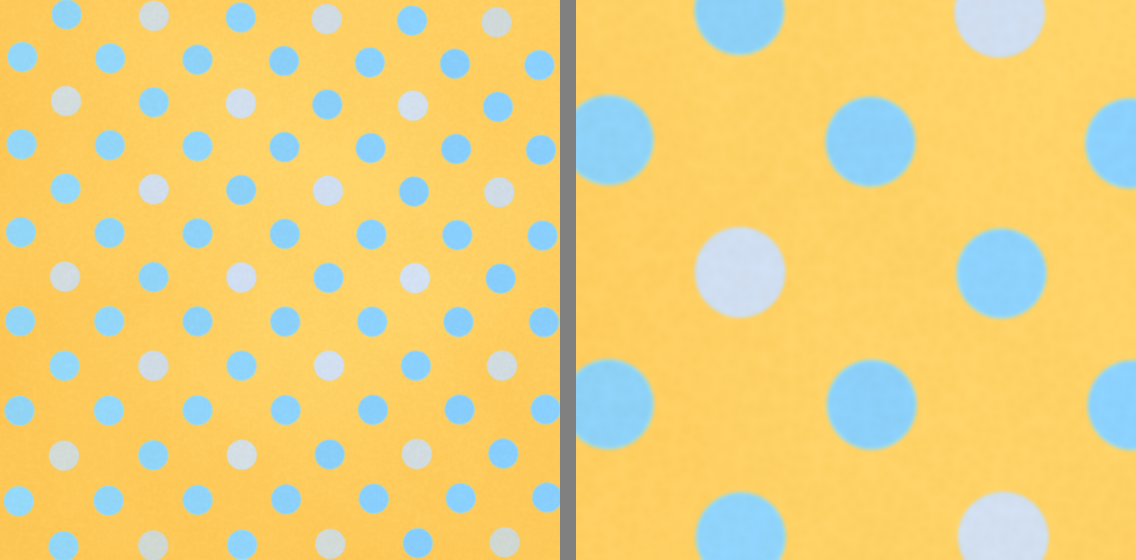
Left, the full canvas; right, a detail of the centre.
This pattern is drawn by a three.js fragment shader. Its source:

```glsl
// Staggered pale blue and white polka dots on softly mottled yellow paper.
varying vec2 vUv;

const float DOT_RADIUS = 0.0270;
const float EDGE_SOFTNESS = 0.0020;
const vec2 LATTICE_ORIGIN = vec2(0.4310, 0.5046);
const vec2 LATTICE_STEP = vec2(0.0781, 0.07845);

const vec3 PAPER_LIGHT = vec3(1.00, 0.835, 0.415);
const vec3 PAPER_DEEP = vec3(0.99, 0.765, 0.310);
const vec3 BLUE_LEFT = vec3(0.575, 0.840, 0.970);
const vec3 BLUE_RIGHT = vec3(0.535, 0.810, 0.995);
const vec3 WHITE_COOL = vec3(0.820, 0.875, 0.950);
const vec3 WHITE_WARM = vec3(0.825, 0.855, 0.835);
const vec3 RIM_TINT = vec3(0.700, 0.890, 0.800);

vec2 hash2(vec2 p) {
  vec2 q = vec2(dot(p, vec2(127.1, 311.7)), dot(p, vec2(269.5, 183.3)));
  return fract(sin(q) * 43758.5);
}

// Distance to the nearest jittered cell point.
float cellular(vec2 p) {
  vec2 cell = floor(p);
  float nearest = 2.0;
  for (int y = -1; y <= 1; y++) {
    for (int x = -1; x <= 1; x++) {
      vec2 c = cell + vec2(float(x), float(y));
      nearest = min(nearest, length(c + hash2(c) - p));
    }
  }
  return nearest;
}

// Broad uneven tone from layered, mutually bent sines.
float mottle(vec2 p) {
  float sum = 0.0;
  float amplitude = 0.5;
  for (int i = 0; i < 4; i++) {
    sum += amplitude * sin(p.x + 1.7 * sin(p.y)) * cos(p.y - 0.8 * sin(p.x));
    p = mat2(1.6, 1.2, -1.2, 1.6) * p + 2.3;
    amplitude *= 0.55;
  }
  return sum;
}

// Lattice point to canvas position, with a slight perspective bend.
vec2 dotCenter(vec2 id) {
  vec2 bend = vec2(-0.000167, -0.000176) * id.x * id.y;
  vec2 curve = vec2(-0.000156, -0.000181) * id * id;
  vec2 shear = vec2(-0.0002, -0.00033) * id.yx;
  return LATTICE_ORIGIN + LATTICE_STEP * id + bend + curve + shear;
}

// 1 for white dots: every other dot on alternate rows.
float isWhite(vec2 id) {
  return step(mod(id.x + id.y, 4.0), 0.5) * step(mod(id.y, 2.0), 0.5);
}

vec3 paperColor(vec2 p) {
  float glow = 1.0 - smoothstep(0.05, 0.78, length((p - vec2(0.60, 0.66)) * vec2(1.0, 0.85)));
  float tone = 0.20 + 0.70 * glow + 0.20 * mottle(p * 7.0);
  return mix(PAPER_DEEP, PAPER_LIGHT, clamp(tone, 0.0, 1.0));
}

vec3 dotColor(vec2 id, vec2 center) {
  float shade = (hash2(id + 40.0).x - 0.5) * 0.02;
  vec3 blue = mix(BLUE_LEFT, BLUE_RIGHT, smoothstep(0.0, 0.9, center.x));
  float warmth = smoothstep(0.15, 0.65, length(center - vec2(0.55, 0.58)));
  vec3 white = mix(WHITE_COOL, WHITE_WARM, warmth);
  return mix(blue, white, isWhite(id)) + shade;
}

// Blends one dot, with a faint printed rim, over the color beneath.
vec3 paintDot(vec3 base, vec2 p, vec2 id) {
  vec2 center = dotCenter(id);
  float d = length(p - center) - DOT_RADIUS;
  float cover = 1.0 - smoothstep(-EDGE_SOFTNESS, EDGE_SOFTNESS, d);
  float rim = smoothstep(0.0035, 0.0, abs(d)) * (1.0 - 0.7 * isWhite(id));
  vec3 ink = mix(dotColor(id, center), RIM_TINT, 0.45 * rim);
  return mix(base, ink, cover);
}

void main() {
  vec3 color = paperColor(vUv);

  // Dots sit where column plus row is even.
  vec2 nearest = floor((vUv - LATTICE_ORIGIN) / LATTICE_STEP + 0.5);
  for (int y = -1; y <= 1; y++) {
    for (int x = -1; x <= 1; x++) {
      vec2 id = nearest + vec2(float(x), float(y));
      if (mod(id.x + id.y, 2.0) < 0.5) color = paintDot(color, vUv, id);
    }
  }

  // Paper grain
  float grain = cellular(vUv * 130.0) + 0.6 * cellular(vUv * 55.0 + 9.0) - 0.75;
  color += grain * vec3(0.010, 0.016, 0.026);
  gl_FragColor = vec4(clamp(color, 0.0, 1.0), 1.0);
}
```
